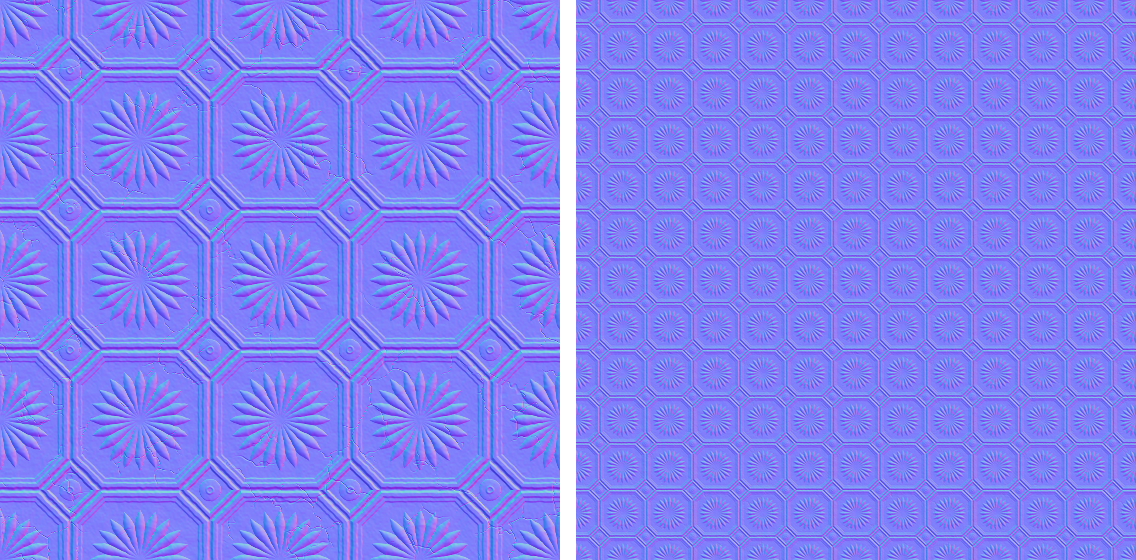
Left: one tile. Right: repeated 3 by 3.
A three.js fragment shader for this texture map:

```glsl
// Normal map of a pressed ceiling: 4 x 4 octagonal panels with rosettes, diamond studs and fine cracks.
varying vec2 vUv;

vec2 hash(vec2 p) {
  vec3 q = fract(p.xyx * vec3(0.1031, 0.1030, 0.0973));
  q += dot(q, q.yzx + 33.33);
  return fract((q.xx + q.yz) * q.zy);
}

// Value noise that wraps after a whole number of lattice cells
float noise(vec2 uv, float count) {
  vec2 p = uv * count;
  vec2 i = floor(p);
  vec2 f = p - i;
  f = f * f * (3.0 - 2.0 * f);
  vec2 lo = mod(i, count);
  vec2 hi = mod(i + 1.0, count);
  return mix(mix(hash(lo).x, hash(vec2(hi.x, lo.y)).x, f.x),
             mix(hash(vec2(lo.x, hi.y)).x, hash(hi).x, f.x), f.y);
}

vec2 noise2(vec2 uv, float count) {
  return vec2(noise(uv, count), noise(uv + 0.37, count)) - 0.5;
}

// Jagged borders of wrapped Voronoi cells, kept only in patches
float cracks(vec2 uv) {
  vec2 p = uv * 15.0 + 0.4 * noise2(uv, 34.0) + 0.16 * noise2(uv, 110.0);
  vec2 i = floor(p);
  float nearest = 9.0;
  float second = 9.0;
  for (int y = -1; y <= 1; y++) {
    for (int x = -1; x <= 1; x++) {
      vec2 id = i + vec2(x, y);
      float d = length(id + hash(mod(id, 15.0) + 51.0) - p);
      second = min(second, max(nearest, d));
      nearest = min(nearest, d);
    }
  }
  float patches = smoothstep(0.5, 0.75, noise(uv + 0.71, 17.0));
  return patches * (1.0 - smoothstep(0.0, 0.036, second - nearest));
}

// Ring of twenty rounded petals that sink towards the middle
float rosette(vec2 p) {
  float r = length(p);
  float sector = 6.2831853 / 20.0;
  float angle = mod(atan(p.y, p.x + 0.00001) + 0.5 * sector, sector) - 0.5 * sector;
  float taper = max(r - 0.23, 0.0) / 0.133;
  float width = max(min(0.155 * r, 0.039 * (1.0 - taper * taper)), 0.0001);
  float side = r * sin(angle) / width;
  return 0.41 * width * smoothstep(0.0, 0.15, r) * max(1.0 - side * side, 0.0);
}

// Stepped frame, measured outward from the panel edge
float moulding(float d) {
  return 0.006 * smoothstep(0.004, 0.018, d)
       + 0.008 * smoothstep(0.034, 0.051, d)
       - 0.014 * smoothstep(0.070, 0.092, d);
}

// Square rim with a domed stud and a small central ring
float diamond(vec2 q, float e) {
  float r = length(q);
  float rim = 0.012 * smoothstep(0.105, 0.121, e) * (1.0 - smoothstep(0.134, 0.152, e));
  float dome = max(1.0 - r * r / 0.006, 0.0);
  float ring = 0.004 * (1.0 - smoothstep(0.0, 0.012, abs(r - 0.022)));
  return rim + 0.009 * sqrt(dome) + ring;
}

float relief(vec2 uv) {
  vec2 wobble = 0.003 * noise2(uv, 72.0) + 0.005 * noise2(uv, 160.0);
  vec2 p = fract(uv * 4.0 + wobble + 0.5) - 0.5;
  vec2 a = abs(p);
  vec2 q = 0.5 - a;
  float panel = max(max(a.x, a.y) - 0.406, (a.x + a.y) * 0.7071 - 0.459);
  float h = rosette(p) + moulding(panel) + diamond(q, (q.x + q.y) * 0.7071);

  // Dents, grain and cracks
  h += 0.003 * noise(uv, 44.0) + 0.001 * noise(uv, 128.0) + 0.001 * noise(uv, 256.0);
  return h - 0.0034 * cracks(uv);
}

void main() {
  vec2 e = vec2(0.0008, 0.0);
  vec2 slope = vec2(relief(vUv + e.xy) - relief(vUv - e.xy),
                    relief(vUv + e.yx) - relief(vUv - e.yx)) / (8.0 * e.x);
  vec3 normal = normalize(vec3(-slope, 1.0));
  vec3 colour = 0.5 + 0.5 * normal;
  gl_FragColor = vec4(colour * vec3(1.0, 1.0, 0.985), 1.0);
}
```
